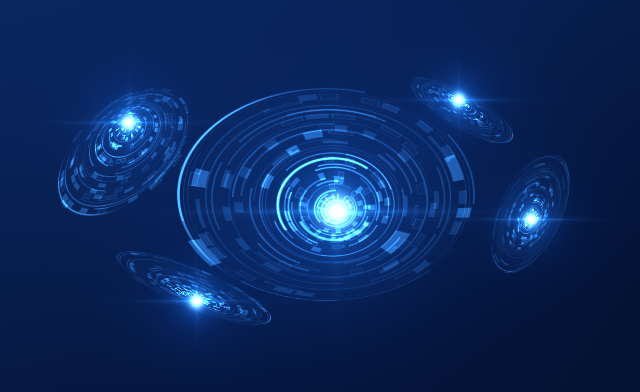
A Shadertoy shader for this background:

```glsl
#define RING_COUNT 44
#define TAU 6.28319
#define CORE_ROUNDNESS 1.3
#define RING_GAIN 0.80
#define PANEL_GAIN 0.50
#define GLOW_GAIN 0.85
#define NAVY vec3(0.015, 0.070, 0.205)
#define ROYAL vec3(0.042, 0.165, 0.405)
#define RING_BLUE vec3(0.17, 0.43, 0.70)
#define CYAN vec3(0.34, 0.72, 0.78)

float hash(vec2 v) {
    return fract(sin(dot(v, vec2(127.1, 311.7))) * 43758.5453);
}

// Smooth coverage of a band, dimmed when thinner than a pixel
float band(float d, float halfWidth, float px) {
    return clamp((halfWidth - abs(d)) / px + 0.5, 0.0, 1.0) * min(1.0, 2.0 * halfWidth / px);
}

float angleGap(float a, float b) {
    return mod(a - b + 0.5 * TAU, TAU) - 0.5 * TAU;
}

// Polar coordinates on a tilted disc whose rings drift from core to center
vec2 discPolar(vec2 p, vec2 core, vec2 center, vec2 radii, float tilt) {
    float c = cos(tilt), s = sin(tilt);
    mat2 turn = mat2(c, -s, s, c);
    vec2 q = vec2(0.0);
    float r = 0.0;
    for (int i = 0; i < 10; i++) {
        float inner = min(r, 1.0);
        vec2 size = radii * vec2(1.0, mix(CORE_ROUNDNESS, 1.0, inner));
        q = turn * (p - core - (center - core) * inner) / size;
        r = length(q);
    }
    return vec2(r, atan(q.y, q.x + 1e-6));
}

// Concentric broken arcs, solid blocks and outlined blocks
float rings(vec2 polar, float px, float seed) {
    float r = polar.x, light = 0.0;
    if (r > 1.1) return 0.0;
    for (int i = 0; i < RING_COUNT; i++) {
        vec2 id = vec2(float(i), seed);
        float h = hash(id), kind = hash(id + 7.3), size = hash(id + 15.7);
        bool blocky = kind > 0.58;
        float radius = mix(0.07, 1.0, pow((float(i) + h) / float(RING_COUNT), 1.2));
        float halfWidth = blocky ? mix(0.010, 0.030, size) : mix(0.002, 0.007, size);
        float count = floor(blocky ? mix(16.0, 42.0, size) : mix(4.0, 10.0, size));
        float t = (polar.y / TAU + h) * count;
        float cell = mod(floor(t), count);
        float pick = hash(vec2(cell + 3.1, id.x + seed * 9.0));
        float along = fract(t) - 0.5;
        float pa = px * count / (TAU * max(r, 0.05));
        float shape = band(r - radius, halfWidth, px);
        float ends = blocky ? band(along, 0.44, pa) : 1.0;
        float on = step(blocky ? 0.68 : 0.40, pick);
        if (blocky && pick > 0.86) {
            float hole = band(r - radius, halfWidth - 0.004, px) * band(along, 0.39, pa);
            shape *= 1.0 - 0.8 * clamp(hole, 0.0, 1.0);
        }
        light += shape * ends * on * mix(0.25, 0.75, pick) * (blocky ? 0.65 : 1.0);
    }
    return light * mix(1.9, 0.75, smoothstep(0.1, 0.65, r)) * RING_GAIN;
}

// Larger panels and long bright arcs: angle, radius, half angle, half width
float panels(vec2 polar, float px) {
    vec4 parts[10] = vec4[10](
        vec4(2.95, 0.87, 0.09, 0.045), vec4(-2.56, 0.98, 0.14, 0.045),
        vec4(0.29, 0.89, 0.13, 0.040), vec4(-0.17, 0.93, 0.05, 0.050),
        vec4(-0.65, 0.54, 0.18, 0.060), vec4(1.78, 0.57, 0.11, 0.030),
        vec4(2.75, 0.47, 0.12, 0.025), vec4(2.11, 0.50, 0.08, 0.030),
        vec4(2.30, 0.37, 1.40, 0.010), vec4(-1.60, 0.25, 1.10, 0.012));
    float light = 0.0;
    for (int i = 0; i < 10; i++) {
        vec4 part = parts[i];
        float gap = angleGap(polar.y, part.x) * part.y;
        float gain = part.w < 0.015 ? 2.0 : 1.0;
        light += gain * band(polar.x - part.y, part.w, px) * band(gap, part.z * part.y, px);
    }
    return light * PANEL_GAIN;
}

// White core, blue halo and crossed light streaks
vec3 flare(vec2 d, float size) {
    d /= size;
    float len = length(d);
    vec2 a = abs(d);
    float core = exp(-dot(d, d) / 0.0013);
    float inner = exp(-len / 0.045);
    float halo = exp(-len / 0.13);
    float streak = exp(-a.y / 0.009 - a.x / 0.13) + 0.4 * exp(-a.x / 0.014 - a.y / 0.09);
    return GLOW_GAIN * (vec3(1.1) * core + vec3(0.14, 0.52, 0.75) * inner
        + vec3(0.02, 0.13, 0.33) * halo + vec3(0.16, 0.46, 0.75) * streak);
}

vec3 disc(vec2 p, vec2 core, vec2 center, vec2 radii, float tilt, float rimAngle, float size) {
    vec2 polar = discPolar(p, core, center, radii, tilt);
    float px = max(fwidth(polar.x), 1e-4);
    bool large = size > 0.9;
    float light = rings(polar, px, floor(size * 100.0)) * (large ? 1.0 : 1.6);
    if (large) light += panels(polar, px);
    // Rim lit on one side
    float lit = smoothstep(1.3, 0.4, abs(angleGap(polar.y, rimAngle)));
    light += 0.75 * lit * band(polar.x - 0.99, 0.009, px);
    float tint = 0.04 * (1.0 - smoothstep(0.8, 1.05, polar.x));
    return RING_BLUE * (light * 0.75 + tint) + CYAN * light * light * 0.4 + flare(p - core, size);
}

void mainImage(out vec4 fragColor, in vec2 fragCoord) {
    vec2 p = fragCoord / iResolution.y;
    vec2 uv = fragCoord / iResolution.xy;

    // Backdrop, brighter toward the upper left
    float shade = clamp(0.28 + 0.60 * uv.y - 0.45 * uv.x, 0.0, 1.0);
    vec3 color = mix(NAVY, ROYAL, shade);
    color += vec3(0.003, 0.018, 0.05) * exp(-3.5 * dot(p - vec2(0.8, 0.5), p - vec2(0.8, 0.5)));

    // Large disc and its four satellites
    color += disc(p, vec2(0.860, 0.460), vec2(0.832, 0.504), vec2(0.381, 0.272), 0.0, 2.9, 1.0);
    color += disc(p, vec2(0.328, 0.687), vec2(0.319, 0.613), vec2(0.206, 0.117), 0.74, 3.1, 0.48);
    color += disc(p, vec2(1.170, 0.745), vec2(1.177, 0.719), vec2(0.149, 0.047), -0.51, 0.0, 0.43);
    color += disc(p, vec2(1.355, 0.440), vec2(1.351, 0.455), vec2(0.166, 0.081), 1.13, -1.1, 0.44);
    color += disc(p, vec2(0.502, 0.232), vec2(0.494, 0.266), vec2(0.213, 0.051), -0.39, -0.8, 0.46);

    fragColor = vec4(min(color, 1.0), 1.0);
}
```
